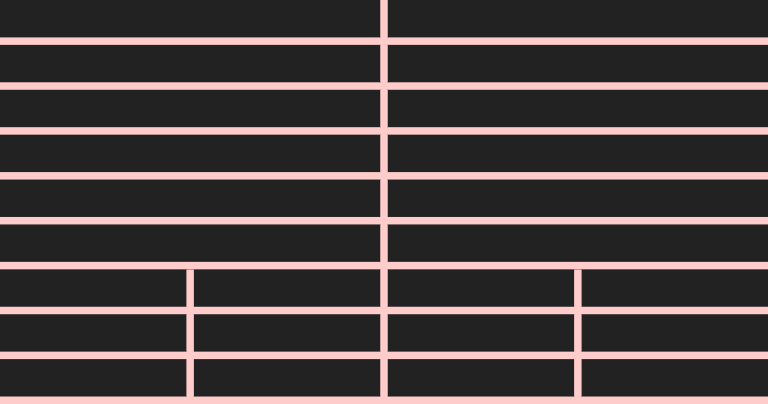
Write a Shadertoy shader that draws this pattern.

```glsl
// Dark panels in nine rows, split by pink gaps into two wide or four narrow columns.
#define ROWS 9.0
#define NARROW_ROWS 3.0
#define WIDE_COLUMNS 2.0
#define NARROW_COLUMNS 4.0
#define GAP (1.0 / 54.0)
#define PANEL_COLOR vec3(0.133)
#define GAP_COLOR vec3(1.0, 0.8, 0.8)

// Signed distance to bands of width GAP, centred at center + k * pitch.
float bandDistance(float x, float center, float pitch) {
    return abs(mod(x - center + 0.5 * pitch, pitch) - 0.5 * pitch) - 0.5 * GAP;
}

// Smooth coverage of a signed distance over one pixel.
float coverage(float dist, float pixel) {
    return clamp(0.5 - dist / pixel, 0.0, 1.0);
}

// Gaps between equal columns; the outer ones fall just outside the canvas.
float columnGaps(float x, float width, float columns, float pixel) {
    float pitch = (width + GAP) / columns;
    return coverage(bandDistance(x, -0.5 * GAP, pitch), pixel);
}

void mainImage(out vec4 fragColor, in vec2 fragCoord) {
    // Canvas height is one unit.
    float pixel = 1.0 / iResolution.y;
    vec2 p = fragCoord * pixel;
    float width = iResolution.x * pixel;

    // Each row rests on its own gap.
    float rowGaps = coverage(bandDistance(p.y, 0.5 * GAP, 1.0 / ROWS), pixel);

    // Lower rows are narrow panels, upper rows are wide ones.
    float wide = columnGaps(p.x, width, WIDE_COLUMNS, pixel);
    float narrow = columnGaps(p.x, width, NARROW_COLUMNS, pixel);
    float inNarrowRows = coverage(p.y - NARROW_ROWS / ROWS, pixel);
    float gaps = max(rowGaps, mix(wide, narrow, inNarrowRows));

    fragColor = vec4(mix(PANEL_COLOR, GAP_COLOR, gaps), 1.0);
}
```
